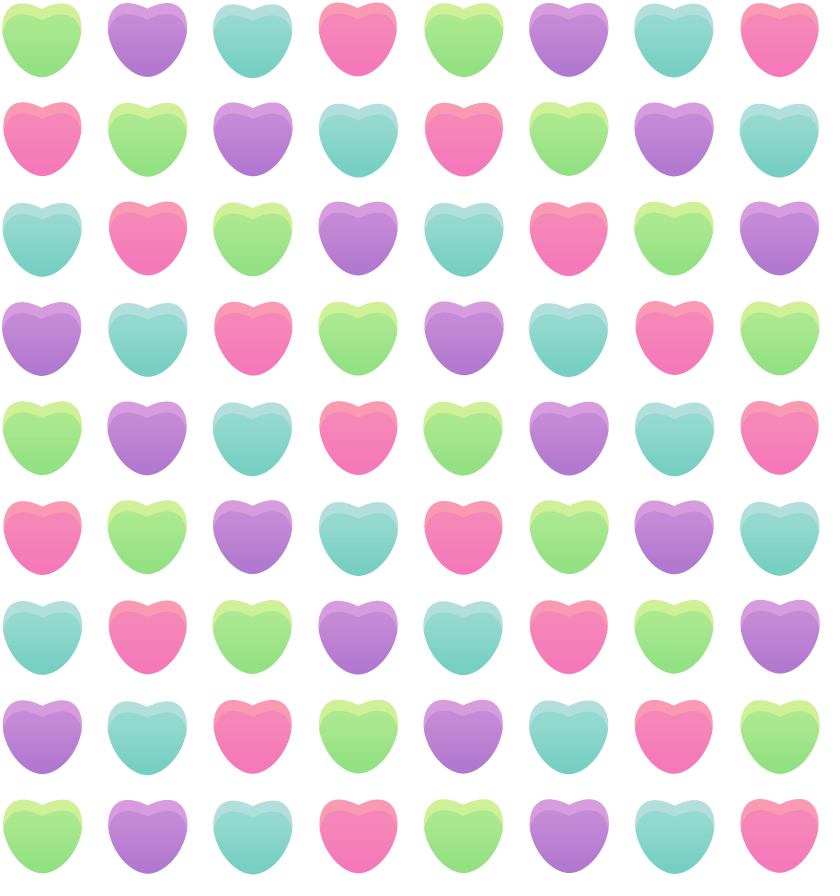
Give the GLSL for this pattern, as a WebGL 1 fragment shader.

```glsl
precision highp float;
// Rows of glossy candy hearts in four pastel colours on white, stepping diagonally.

uniform vec2 u_resolution;

float hash(vec2 p) {
  return fract(sin(dot(p, vec2(127.1, 311.7))) * 43758.5);
}

// Height of the two lobes at distance a from the heart's axis
float lobeTop(float a) {
  float dip = max(0.48 - a, 0.0) / 0.48;
  float shoulder = clamp((a - 0.48) / 0.52, 0.0, 1.0);
  return 0.65 * pow(max(1.0 - pow(shoulder, 2.4), 0.0), 0.45) - 0.14 * pow(dip, 1.7);
}

// Lower outline, tapering to a rounded tip
float tipBottom(float a) {
  return -1.21 * pow(max(1.0 - pow(a, 1.85), 0.0), 0.6);
}

// Kinds: 0 green, 1 purple, 2 teal, 3 pink
vec3 pick(float kind, vec3 green, vec3 purple, vec3 teal, vec3 pink) {
  return kind < 0.5 ? green : kind < 1.5 ? purple : kind < 2.5 ? teal : pink;
}

vec3 candyHearts(vec2 p) {
  vec2 grid = p / vec2(0.1176, 1.0 / 9.0);
  vec2 cell = floor(grid);
  float kind = mod(cell.x + cell.y - 8.0, 4.0);

  // Heart coordinates: half width is 1, y is 0 at the widest point
  vec2 q = (fract(grid) - vec2(0.399, 0.711)) * vec2(0.1176, 1.0 / 9.0) / 0.0443;
  q += 0.03 * (vec2(hash(cell), hash(cell + 17.0)) - 0.5);
  if (kind > 1.5 && kind < 2.5) q.y += 0.025;
  if (kind > 2.5) q.x *= 1.015;

  float a = abs(q.x);
  if (a > 1.0 || q.y > lobeTop(a) || q.y < tipBottom(a)) return vec3(1.0);

  // Pale upper rim
  if (q.y > lobeTop(a) - 0.28) {
    return pick(kind, vec3(0.81, 0.94, 0.59), vec3(0.84, 0.61, 0.87),
                vec3(0.70, 0.87, 0.86), vec3(0.98, 0.60, 0.70));
  }

  // Shaded body
  vec3 upper = pick(kind, vec3(0.67, 0.91, 0.56), vec3(0.77, 0.54, 0.84),
                    vec3(0.58, 0.85, 0.81), vec3(0.96, 0.53, 0.72));
  vec3 lower = pick(kind, vec3(0.57, 0.88, 0.51), vec3(0.69, 0.47, 0.81),
                    vec3(0.46, 0.81, 0.76), vec3(0.96, 0.47, 0.73));
  return mix(lower, upper, smoothstep(-1.25, 0.35, q.y));
}

void main() {
  // Average a 4 by 4 grid of samples for smooth edges
  vec3 color = vec3(0.0);
  for (int j = 0; j < 4; j++) {
    for (int i = 0; i < 4; i++) {
      vec2 offset = (vec2(float(i), float(j)) - 1.5) / 4.0;
      color += candyHearts((gl_FragCoord.xy + offset) / u_resolution.y);
    }
  }
  gl_FragColor = vec4(color / 16.0, 1.0);
}
```
